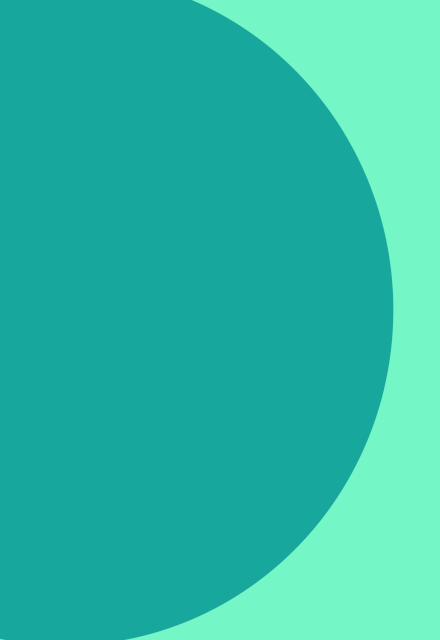
A Shadertoy shader for this background:

```glsl
// Approximate signed distance to an axis-aligned ellipse
float ellipseDistance(vec2 p, vec2 radii) {
    float level = length(p / radii);
    float slope = length(p / (radii * radii));
    return level * (level - 1.0) / max(slope, 1e-4);
}

void mainImage(out vec4 fragColor, in vec2 fragCoord) {
    // Canvas units: height is 1, width follows the aspect ratio
    vec2 p = fragCoord / iResolution.y;
    float aspect = iResolution.x / iResolution.y;
    float pixel = 1.0 / iResolution.y;

    vec3 mint = vec3(0.453, 0.963, 0.775);
    vec3 teal = vec3(0.094, 0.653, 0.614);

    // Large disc running off the left, top and bottom edges
    vec2 center = vec2(0.1477 * aspect, 0.516);
    vec2 radii = vec2(0.7462 * aspect, 0.5246);
    float d = ellipseDistance(p - center, radii);
    float disc = 1.0 - smoothstep(-0.7 * pixel, 0.7 * pixel, d);

    fragColor = vec4(mix(mint, teal, disc), 1.0);
}
```
